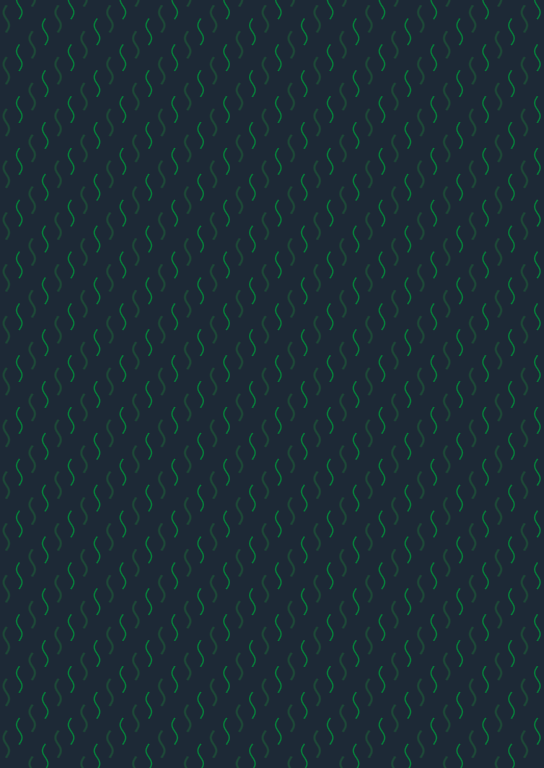
Give the GLSL for this pattern, as a Shadertoy shader.

```glsl
// Half-drop lattice of small S-shaped waves on dark slate: thin bright green
// strokes, with broader faded green strokes a quarter cell up and right.
// Each stroke is one sine period, drawn from an approximate distance.

#define CELLS_ACROSS 10.5
#define ORIGIN vec2(0.372, -0.114)
#define FADED_SHIFT vec2(0.25, 0.25)
#define AMPLITUDE 0.052
#define HALF_HEIGHT 0.245
#define BRIGHT_WIDTH 0.0215
#define FADED_WIDTH 0.040
#define EDGE_PIXELS 1.4
#define GROUND vec3(0.112, 0.160, 0.210)
#define BRIGHT vec3(0.000, 0.600, 0.235)
#define FADED vec3(0.113, 0.292, 0.218)

const float WAVE_NUMBER = 12.5663706; // one sine period per half cell

// Distance to a single upright wave centred on the origin
float waveDistance(vec2 p) {
    float y = clamp(p.y, -HALF_HEIGHT, HALF_HEIGHT);
    float offset = p.x + AMPLITUDE * sin(WAVE_NUMBER * y);
    float slope = AMPLITUDE * WAVE_NUMBER * cos(WAVE_NUMBER * y);
    return length(vec2(offset * inversesqrt(1.0 + slope * slope), p.y - y));
}

// Distance to the nearest wave of the half-drop lattice
float latticeDistance(vec2 p) {
    vec2 even = fract(p + 0.5) - 0.5;
    vec2 odd = fract(p) - 0.5;
    return min(waveDistance(even), waveDistance(odd));
}

// Filtered coverage that keeps thin strokes at their true weight
float strokeCoverage(float dist, float width, float edge) {
    float outer = clamp((dist + 0.5 * width) / edge + 0.5, 0.0, 1.0);
    float inner = clamp((dist - 0.5 * width) / edge + 0.5, 0.0, 1.0);
    return outer - inner;
}

void mainImage(out vec4 fragColor, in vec2 fragCoord) {
    // Square cells, anchored at the top left corner
    float scale = CELLS_ACROSS / iResolution.x;
    vec2 p = (fragCoord - vec2(0.0, iResolution.y)) * scale - ORIGIN;
    float edge = EDGE_PIXELS * scale;

    // Faded strokes below, bright strokes above
    float faded = strokeCoverage(latticeDistance(p - FADED_SHIFT), FADED_WIDTH, edge);
    float bright = strokeCoverage(latticeDistance(p), BRIGHT_WIDTH, edge);
    vec3 color = mix(GROUND, FADED, faded);
    color = mix(color, BRIGHT, bright);

    fragColor = vec4(color, 1.0);
}
```
